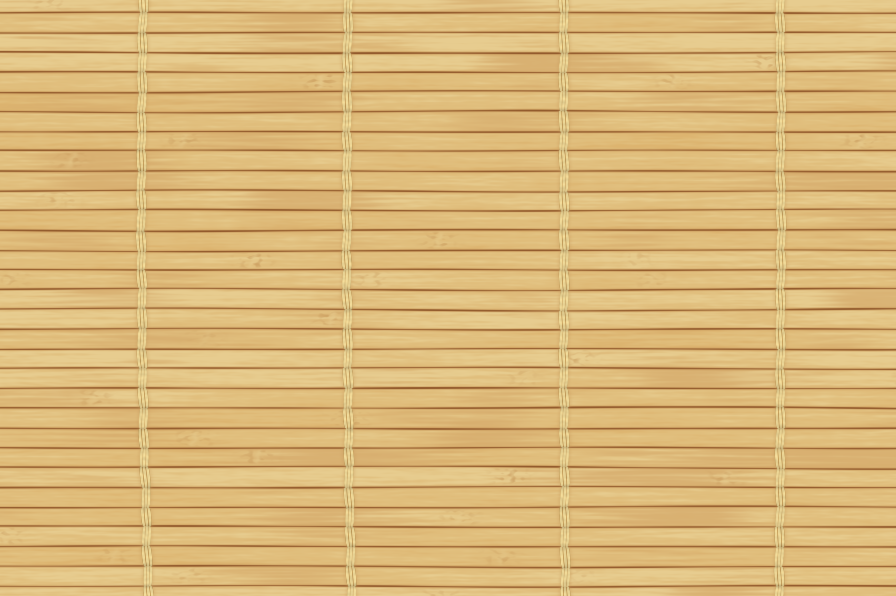
A WebGL 1 fragment shader for this texture:

```glsl
precision highp float;
// Bamboo slat mat: thin horizontal slats bound by four columns of pale thread.

uniform vec2 u_resolution;

const float SLATS = 30.15;        // slats per canvas height
const float FIRST_SEAM = 0.0215;  // distance of the first seam from the top
const float THREAD_HALF = 0.0082;

const vec3 PALE = vec3(0.905, 0.80, 0.56);
const vec3 STRAW = vec3(0.88, 0.745, 0.488);
const vec3 GOLD = vec3(0.865, 0.705, 0.435);
const vec3 TAN = vec3(0.84, 0.675, 0.43);
const vec3 EDGE = vec3(0.77, 0.58, 0.34);
const vec3 SEAM = vec3(0.58, 0.36, 0.18);
const vec3 THREAD = vec3(0.93, 0.85, 0.60);
const vec3 THREAD_GAP = vec3(0.74, 0.59, 0.33);

float hash(vec2 p) {
  return fract(sin(dot(p, vec2(127.1, 311.7))) * 43758.545);
}

float cornerGradient(vec2 cell, vec2 offset) {
  float angle = 6.28318 * hash(cell);
  return dot(vec2(cos(angle), sin(angle)), offset);
}

// Gradient noise, roughly -0.6 to 0.6
float noise(vec2 p) {
  vec2 i = floor(p), f = fract(p);
  vec2 u = f * f * f * (f * (f * 6.0 - 15.0) + 10.0);
  vec2 e = vec2(0.0, 1.0);
  float low = mix(cornerGradient(i, f), cornerGradient(i + e.yx, f - e.yx), u.x);
  float high = mix(cornerGradient(i + e, f - e), cornerGradient(i + e.yy, f - e.yy), u.x);
  return mix(low, high, u.y);
}

// Wood colour: tone per slat, long fibres and slow drift along the length
vec3 slatColor(vec2 p, float id, float across) {
  float drift = noise(vec2(p.x * 2.3, id * 7.37));
  float fibre = noise(vec2(p.x * 7.0 + id * 3.1, p.y * 190.0));
  float fleck = noise(vec2(p.x * 38.0, p.y * 260.0 + id * 5.0));
  float crown = 0.20 - 0.42 * abs(across - 0.42);
  float tone = 0.52 + 0.42 * (hash(vec2(id, 4.0)) - 0.5)
             + 0.45 * drift + 0.42 * fibre + 0.22 * fleck + crown;
  vec3 wood = mix(GOLD, STRAW, smoothstep(0.0, 0.55, tone));
  wood = mix(wood, PALE, smoothstep(0.5, 1.05, tone));
  float tanned = smoothstep(0.05, 0.5, noise(vec2(p.x * 3.0 + 9.0, id * 5.71)) - 0.3 * fibre);
  return mix(wood, TAN, 0.75 * tanned);
}

// Growth node: x is dark mottling, y is a pale scar beside it
vec2 nodeMarks(vec2 p, float id, float across) {
  float along = p.x / 0.62 + hash(vec2(id, 8.0));
  vec2 cell = vec2(floor(along), id);
  float present = step(hash(cell + 17.0), 0.34) * (0.4 + 0.6 * hash(cell + 5.0));
  float d = (fract(along) - mix(0.15, 0.85, hash(cell + 31.0))) * 0.62;
  float patchArea = exp(-d * d / 0.0007) * smoothstep(0.0, 0.25, across)
                  * smoothstep(1.0, 0.7, across);
  float mottling = smoothstep(-0.02, 0.42, noise(vec2(p.x * 75.0, p.y * 150.0)));
  float bend = d + 0.012 * (across - 0.5) + 0.008 * noise(p * vec2(30.0, 120.0));
  float scar = exp(-bend * bend / 0.00003);
  return present * patchArea * vec2(mottling, scar);
}

// Thread column centre; the left columns bow slightly
float threadCenter(float column, float down) {
  float base = 0.237 + 0.345 * column + 0.019 * max(column - 1.0, 0.0);
  float bow = 0.03 * (down - 0.35) * (down - 0.35);
  return base + bow * (1.0 - 0.4 * column) + 0.002 * noise(vec2(column * 9.3, down * 9.0));
}

// Three strands, pinched at the seams and leaning alternately
vec3 addThread(vec3 color, vec2 p, float column, float id, float across, float pixel) {
  float side = 2.0 * mod(id + column, 2.0) - 1.0;
  float pinch = pow(abs(2.0 * across - 1.0), 4.0);
  float halfWidth = THREAD_HALF * (1.0 + 0.07 * side - 0.2 * pinch);
  float offset = p.x - threadCenter(column, p.y) - side * 0.0022 * (across - 0.5);
  float shadow = exp(-pow(offset / (halfWidth * 1.35), 4.0));
  color = mix(color, EDGE, 0.35 * shadow);
  float strand = abs(fract((offset / halfWidth + 1.0) * 1.5) - 0.5) * 2.0;
  float gap = smoothstep(0.45, 1.0, strand) * (0.72 + 0.2 * side);
  vec3 cord = mix(THREAD, THREAD_GAP, gap);
  cord *= 1.0 - 0.13 * pinch + 0.10 * noise(p * vec2(130.0, 160.0));
  float cover = 1.0 - smoothstep(-0.7 * pixel, 0.7 * pixel, abs(offset) - halfWidth);
  return mix(color, cord, 0.88 * cover);
}

void main() {
  float pixel = 1.0 / u_resolution.y;
  vec2 p = gl_FragCoord.xy * pixel;
  p.y = 1.0 - p.y;

  // Slightly uneven rows
  float row = (p.y - FIRST_SEAM) * SLATS;
  row += 0.13 * noise(vec2(p.x * 1.7, row * 0.63 + 3.0));
  float id = floor(row);
  float across = fract(row);

  vec3 color = slatColor(p, id, across);
  vec2 node = nodeMarks(p, id, across);
  color = mix(color, EDGE, 0.65 * node.x);
  color = mix(color, PALE, 0.55 * node.y);

  // Rounded slat edges and the dark seam between slats
  float seamDistance = min(across, 1.0 - across) / SLATS;
  float wear = noise(vec2(p.x * 5.0, floor(row + 0.5) * 3.77));
  float rounding = 1.0 - smoothstep(0.0008, 0.0042, seamDistance);
  color = mix(color, EDGE, rounding * (0.65 + 0.3 * wear));
  float seamHalf = 0.0011 + 0.0006 * wear;
  float seam = 1.0 - smoothstep(-0.6 * pixel, 0.6 * pixel, seamDistance - seamHalf);
  color = mix(color, SEAM, seam * (0.88 + 0.3 * wear));

  for (int i = 0; i < 4; i++) {
    color = addThread(color, p, float(i), id, across, pixel);
  }
  gl_FragColor = vec4(clamp(color, 0.0, 1.0), 1.0);
}
```
